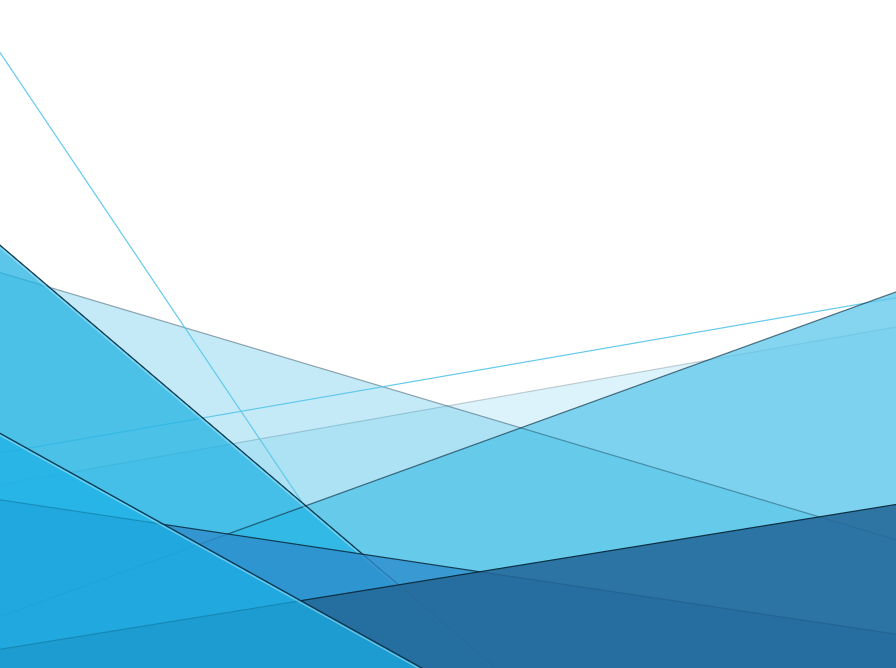
Write a Shadertoy shader that draws this background.

```glsl
// Overlapping translucent blue planes rise from the bottom of a white canvas.
// Each plane is the half-plane below a slanted line; planes are blended back
// to front and outlined with thin, antialiased strokes.

const vec3 INK = vec3(0.03, 0.16, 0.23);
const vec3 SKY = vec3(0.36, 0.78, 0.92);
const vec3 CYAN = vec3(0.13, 0.70, 0.89);
const float HAIRLINE = 0.0018;

// Signed distance below a line given by its heights at the left and right sides
float belowLine(vec2 uv, vec2 heights, float aspect) {
    float slope = (heights.y - heights.x) / aspect;
    return (mix(heights.x, heights.y, uv.x) - uv.y) / sqrt(1.0 + slope * slope);
}

// Box-filtered coverage of the region where the distance is positive
float coverage(float dist, float pixel) {
    return clamp(0.5 + dist / pixel, 0.0, 1.0);
}

// Coverage of a stroke centred on the zero distance
float stroke(float dist, float width, float pixel) {
    return coverage(dist + 0.5 * width, pixel) - coverage(dist - 0.5 * width, pixel);
}

vec3 fillPlane(vec3 base, float dist, vec3 tint, float opacity, float pixel) {
    return mix(base, tint, opacity * coverage(dist, pixel));
}

vec3 drawLine(vec3 base, float dist, vec3 tint, float opacity, float pixel) {
    return mix(base, tint, opacity * stroke(dist, HAIRLINE, pixel));
}

// Dark rim with a pale bevel just inside it
vec3 drawBevel(vec3 base, float dist, float pixel) {
    base = drawLine(base, dist - 1.5 * HAIRLINE, vec3(0.75, 0.93, 0.98), 0.5, pixel);
    return drawLine(base, dist, INK, 0.95, pixel);
}

void mainImage(out vec4 fragColor, in vec2 fragCoord) {
    vec2 uv = fragCoord / iResolution.xy;
    float aspect = iResolution.x / iResolution.y;
    float pixel = 1.0 / iResolution.y;

    // Distances to the plane edges
    float faintRise = belowLine(uv, vec2(0.2745, 0.5105), aspect);
    float skyRise = belowLine(uv, vec2(0.077, 0.563), aspect);
    float paleFall = belowLine(uv, vec2(0.592, 0.192), aspect);
    float leftFall = belowLine(uv, vec2(0.633, -0.510), aspect);
    float blueFall = belowLine(uv, vec2(0.2517, 0.0507), aspect);
    float navyRise = belowLine(uv, vec2(0.028, 0.2448), aspect);
    float frontFall = belowLine(uv, vec2(0.3514, -0.395), aspect);

    // Pale planes at the back
    vec3 color = vec3(1.0);
    color = fillPlane(color, faintRise, vec3(0.40, 0.79, 0.92), 0.22, pixel);
    color = drawLine(color, faintRise, INK, 0.22, pixel);
    color = fillPlane(color, skyRise, SKY, 0.75, pixel);
    color = fillPlane(color, paleFall, vec3(0.18, 0.71, 0.89), 0.28, pixel);
    color = drawLine(color, paleFall, INK, 0.40, pixel);

    // Free cyan hairlines
    float steepLine = belowLine(uv, vec2(0.9213, -1.075), aspect);
    float gentleLine = belowLine(uv, vec2(0.3217, 0.5542), aspect);
    color = drawLine(color, steepLine, SKY, 0.95, pixel);
    color = drawLine(color, gentleLine, SKY, 0.95, pixel);

    // Left cyan plane, with the rising edge showing through
    color = fillPlane(color, leftFall, CYAN, 0.74, pixel);
    color = drawLine(color, skyRise, INK, 0.65, pixel);
    color = drawBevel(color, leftFall, pixel);

    // Deep blue and navy planes
    color = fillPlane(color, blueFall, vec3(0.18, 0.55, 0.80), 0.80, pixel);
    color = drawLine(color, blueFall, INK, 0.85, pixel);
    color = fillPlane(color, navyRise, vec3(0.14, 0.41, 0.60), 0.88, pixel);
    color = drawLine(color, navyRise, INK, 0.95, pixel);

    // Front left plane
    color = fillPlane(color, frontFall, vec3(0.10, 0.69, 0.90), 0.70, pixel);
    color = drawBevel(color, frontFall, pixel);

    fragColor = vec4(color, 1.0);
}
```
